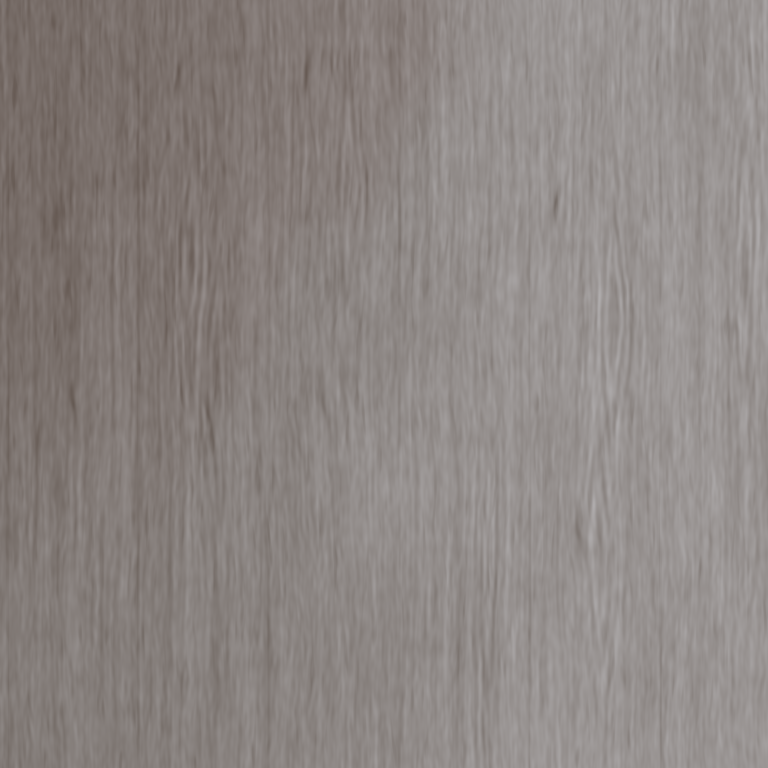
Give the GLSL for this texture, as a WebGL 2 fragment shader.

```glsl
#version 300 es
precision highp float;
// Grey-brown wood panel: vertical fibres, pointed grain arches, faint seams and a soft shadow.

uniform vec2 u_resolution;
out vec4 outColor;

vec2 hash2(vec2 cell) {
    vec3 p = fract(cell.xyx * vec3(0.1031, 0.1030, 0.0973));
    p += dot(p, p.yzx + 33.33);
    return fract((p.xx + p.yz) * p.zy);
}

float gradientNoise(vec2 p) {
    vec2 cell = floor(p);
    vec2 f = fract(p);
    vec2 u = f * f * f * (f * (f * 6.0 - 15.0) + 10.0);
    vec2 right = vec2(1.0, 0.0);
    float a = dot(hash2(cell) * 2.0 - 1.0, f);
    float b = dot(hash2(cell + right) * 2.0 - 1.0, f - right);
    float c = dot(hash2(cell + right.yx) * 2.0 - 1.0, f - right.yx);
    float d = dot(hash2(cell + 1.0) * 2.0 - 1.0, f - 1.0);
    return mix(mix(a, b, u.x), mix(c, d, u.x), u.y);
}

// Fine and broad streaks, all stretched along the vertical
float fibres(vec2 p) {
    float speckle = gradientNoise(p * vec2(215.0, 48.0) + 7.0);
    float fine = gradientNoise(p * vec2(175.0, 15.0) + 17.0);
    float medium = gradientNoise(p * vec2(120.0, 4.0) + 31.0);
    float broad = gradientNoise(p * vec2(48.0, 1.5) + 53.0);
    float bands = gradientNoise(p * vec2(15.0, 0.9) + 71.0);
    return 0.36 * speckle + 0.46 * fine + 0.42 * medium + 0.30 * broad + 0.24 * bands;
}

// Nested pointed arches around a few centres in each strip
float arches(vec2 p, float strip, float across) {
    float shade = 0.0;
    for (int i = 0; i < 2; i++) {
        vec2 rnd = hash2(vec2(strip + 5.0, float(i) + 11.0));
        vec2 d = vec2(across - mix(0.05, 0.12, rnd.x), p.y - (float(i) + rnd.y) / 2.0);
        float lens = length(vec2(d.x / 0.017, 0.3)) + length(vec2(d.y / 0.22, 0.15));
        float wobble = 4.0 * gradientNoise(p * vec2(28.0, 6.0));
        float rings = sin(lens * 11.0 + wobble) - 0.2;
        shade += rings * exp(-0.4 * lens * lens) * step(0.3, rnd.x);
    }
    return shade;
}

// Sparse dark slanted flecks
float flecks(vec2 p) {
    vec2 grid = vec2(6.0, 5.0);
    vec2 cell = floor(p * grid);
    vec2 rnd = hash2(cell + 19.0);
    vec2 d = (fract(p * grid) - mix(vec2(0.3), vec2(0.7), rnd)) / grid;
    d.x += d.y * (rnd.x - 0.5) * 0.5 + 0.008 * gradientNoise(p * vec2(40.0, 28.0));
    float body = exp(-dot(d / vec2(0.004, 0.028), d / vec2(0.004, 0.028)));
    return body * step(0.66, hash2(cell + 43.0).y);
}

void main() {
    vec2 uv = gl_FragCoord.xy / u_resolution;

    // Gentle bending of the grain
    vec2 p = uv;
    p.x += 0.010 * gradientNoise(uv * vec2(6.0, 3.0) + 3.0);
    p.x += 0.003 * gradientNoise(uv * vec2(18.0, 9.0) + 13.0);

    // Overall light, brighter to the right
    float light = mix(0.33, 0.90, smoothstep(0.0, 0.85, uv.x));
    light += 0.14 * gradientNoise(uv * vec2(5.0, 3.0) + 23.0);

    // Slanted shadow in the upper left, fading downwards
    float edge = uv.x - 0.42 - 0.50 * (uv.y - 0.6);
    edge += 0.12 * gradientNoise(uv * vec2(9.0, 5.0) + 37.0);
    float shadow = (1.0 - smoothstep(-0.11, 0.06, edge)) * smoothstep(0.05, 0.8, uv.y);
    light -= 0.27 * shadow;

    // Strips with thin dark seams
    float strip = floor((uv.x + 0.16) / 0.17);
    float across = uv.x + 0.16 - strip * 0.17;
    float seam = 1.0 - smoothstep(0.0005, 0.003, min(across, 0.17 - across));
    float seamFade = 0.6 + gradientNoise(vec2(strip * 3.7, uv.y * 5.0));

    // Short dark pores
    float pores = smoothstep(0.15, 0.5, gradientNoise(p * vec2(150.0, 20.0) + 91.0));

    light += 0.75 * fibres(p);
    light += 0.22 * arches(p, strip, across + p.x - uv.x);
    light -= 0.20 * seam * seamFade + 0.20 * pores;
    light -= 0.45 * flecks(p);

    // Grey-brown ramp, slightly warmer in the shadow
    vec3 color = mix(vec3(0.455, 0.422, 0.402), vec3(0.622, 0.604, 0.600), light);
    color += vec3(0.006, -0.003, -0.003) * shadow;
    outColor = vec4(clamp(color, 0.0, 1.0), 1.0);
}
```
